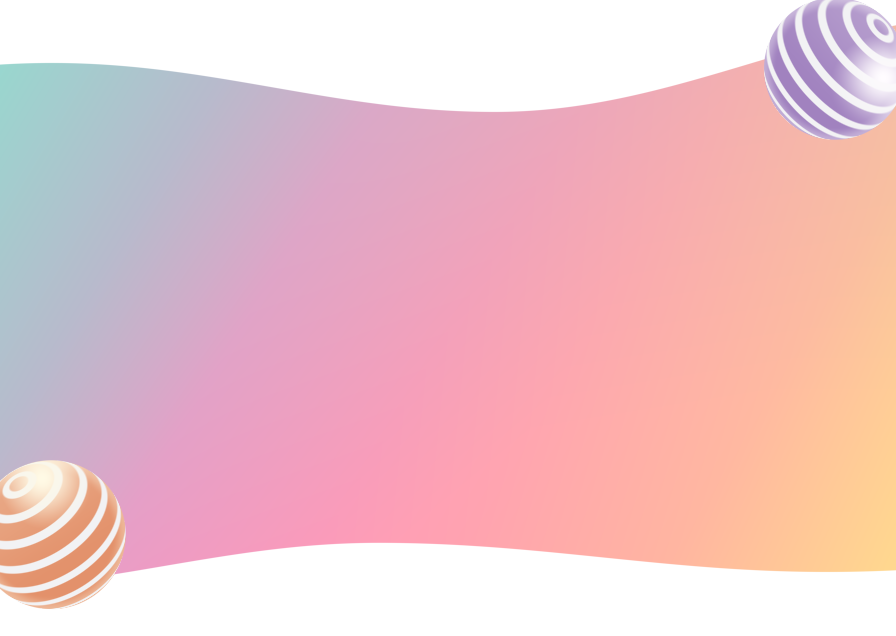
Reproduce this background procedurally as a WebGL 1 fragment shader.

```glsl
precision highp float;
uniform vec2 u_resolution;

// Lengths are in canvas heights
const vec3 PAPER = vec3(1.0);
const vec3 TEAL = vec3(0.60, 0.84, 0.81);
const vec3 LAVENDER = vec3(0.72, 0.73, 0.80);
const vec3 ORCHID = vec3(0.88, 0.64, 0.78);
const vec3 PINK = vec3(0.955, 0.63, 0.73);
const vec3 CORAL = vec3(0.985, 0.66, 0.69);
const vec3 PEACH = vec3(0.99, 0.735, 0.63);
const vec3 YELLOW = vec3(0.99, 0.87, 0.56);
const vec3 LOWER_WARMTH = vec3(0.03, -0.025, 0.0);
const float GRADIENT_SLANT = 0.6;

// Turning point of each edge, then its left and right swing
const vec2 TOP_TURN = vec2(0.778, 0.824);
const vec2 TOP_SWING = vec2(0.0385, 0.077);
const vec2 TOP_FREQUENCY = vec2(4.51, 3.88);
const vec2 BOTTOM_TURN = vec2(0.595, 0.1465);
const vec2 BOTTOM_SWING = vec2(-0.0366, -0.0229);
const vec2 BOTTOM_FREQUENCY = vec2(4.65, 4.455);

const vec3 STRIPE = vec3(0.95, 0.95, 0.955);
const float STRIPE_SPACING = 0.352;
const float STRIPE_START = 0.2;
const float STRIPE_HALF_WIDTH = 0.058;

const vec2 VIOLET_CENTRE = vec2(1.313, 0.892);
const float VIOLET_RADIUS = 0.1117;
const vec2 VIOLET_POLE = vec2(0.656, 0.59);
const vec2 VIOLET_GLOW_AT = vec2(0.68, -0.13);
const vec3 VIOLET = vec3(0.63, 0.51, 0.75);
const vec3 VIOLET_GLOW = vec3(1.0, 0.99, 1.0);

const vec2 ORANGE_CENTRE = vec2(0.0806, 0.1593);
const float ORANGE_RADIUS = 0.117;
const vec2 ORANGE_POLE = vec2(-0.44, 0.69);
const vec2 ORANGE_GLOW_AT = vec2(-0.12, 0.76);
const vec3 ORANGE = vec3(0.89, 0.57, 0.42);
const vec3 ORANGE_GLOW = vec3(1.0, 0.98, 0.90);

float waveEdge(float x, vec2 turn, vec2 swing, vec2 frequency) {
  float d = x - turn.x;
  float side = step(0.0, d);
  float amplitude = mix(swing.x, swing.y, side);
  return turn.y + amplitude * (1.0 - cos(d * mix(frequency.x, frequency.y, side)));
}

float ramp(float start, float end, float t) {
  return clamp((t - start) / (end - start), 0.0, 1.0);
}

vec3 bandColor(vec2 p) {
  float t = p.x + GRADIENT_SLANT * (0.89 - p.y);
  vec3 color = mix(TEAL, LAVENDER, ramp(0.0, 0.348, t));
  color = mix(color, ORCHID, ramp(0.348, 0.623, t));
  color = mix(color, PINK, ramp(0.623, 0.952, t));
  color = mix(color, CORAL, ramp(0.952, 1.172, t));
  color = mix(color, PEACH, ramp(1.172, 1.516, t));
  color = mix(color, YELLOW, ramp(1.516, 1.868, t));
  float depth = (0.487 - p.y) * 2.73;
  return color + LOWER_WARMTH * depth * smoothstep(0.25, 0.75, t);
}

// Shaded sphere with evenly spaced rings around a tilted pole
vec3 addBall(vec3 behind, vec2 p, vec2 centre, float radius, vec2 pole,
             vec2 glowAt, vec3 base, vec3 glow, float pixel) {
  vec2 q = (p - centre) / radius;
  float r = length(q);
  vec3 normal = vec3(q, sqrt(max(1.0 - r * r, 0.0)));
  vec3 axis = vec3(pole, sqrt(1.0 - dot(pole, pole)));
  float angle = acos(clamp(dot(normal, axis), -0.9999, 0.9999));

  // Body: soft highlight and pale rim
  float shine = 1.0 - smoothstep(0.0, 0.85, distance(q, glowAt));
  float light = 0.2 * smoothstep(-0.6, 0.9, dot(q, normalize(pole)));
  vec3 color = mix(base, glow, max(shine, light));
  color = mix(color, glow, 0.35 * smoothstep(0.82, 1.0, r));

  // Rings
  float ring = abs(mod(angle - STRIPE_START + 0.5 * STRIPE_SPACING, STRIPE_SPACING)
                   - 0.5 * STRIPE_SPACING);
  float blur = pixel / (radius * max(normal.z, 0.25));
  float stripe = 1.0 - smoothstep(-blur, blur, ring - STRIPE_HALF_WIDTH);
  color = mix(color, mix(STRIPE, glow, shine * 0.7), stripe);

  float cover = 1.0 - smoothstep(-pixel, pixel, (r - 1.0) * radius);
  return mix(behind, color, cover);
}

void main() {
  vec2 p = gl_FragCoord.xy / u_resolution.y;
  float pixel = 0.75 / u_resolution.y;

  // Waving band
  float top = waveEdge(p.x, TOP_TURN, TOP_SWING, TOP_FREQUENCY);
  float bottom = waveEdge(p.x, BOTTOM_TURN, BOTTOM_SWING, BOTTOM_FREQUENCY);
  float inside = min(top - p.y, p.y - bottom);
  vec3 color = mix(PAPER, bandColor(p), smoothstep(-pixel, pixel, inside));

  // Corner balls
  color = addBall(color, p, VIOLET_CENTRE, VIOLET_RADIUS, VIOLET_POLE,
                  VIOLET_GLOW_AT, VIOLET, VIOLET_GLOW, pixel);
  color = addBall(color, p, ORANGE_CENTRE, ORANGE_RADIUS, ORANGE_POLE,
                  ORANGE_GLOW_AT, ORANGE, ORANGE_GLOW, pixel);
  gl_FragColor = vec4(color, 1.0);
}
```
